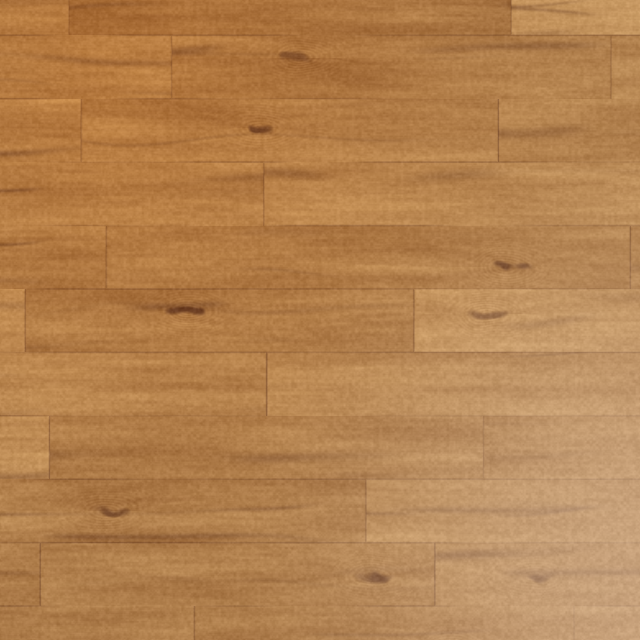
Give the GLSL for this texture, as a WebGL 1 fragment shader.

```glsl
precision highp float;
uniform vec2 u_resolution;

#define ROW_HEIGHT 0.0991
#define ROW_OFFSET 0.0461
#define PLANK_MIN 0.52
#define PLANK_MAX 0.92
#define SEAM_WIDTH 0.0011
#define GRAIN_CONTRAST 0.85
#define SPECKLE 0.055
#define KNOT_CHANCE 0.45
#define DARK_WOOD vec3(0.58, 0.38, 0.20)
#define PALE_WOOD vec3(0.82, 0.64, 0.42)
#define CRACK_COLOR vec3(0.36, 0.20, 0.12)
#define GLARE_COLOR vec3(0.86, 0.74, 0.62)

float hash(vec2 p) {
    return fract(sin(dot(p, vec2(127.1, 311.7))) * 43758.5453);
}

float noise(vec2 p) {
    vec2 i = floor(p);
    vec2 f = fract(p);
    f = f * f * (3.0 - 2.0 * f);
    return mix(mix(hash(i), hash(i + vec2(1.0, 0.0)), f.x),
               mix(hash(i + vec2(0.0, 1.0)), hash(i + 1.0), f.x), f.y);
}

float fbm(vec2 p) {
    float sum = 0.0;
    float amplitude = 0.533;
    for (int i = 0; i < 4; i++) {
        sum += amplitude * noise(p);
        p = p * 2.03 + 17.3;
        amplitude *= 0.5;
    }
    return sum;
}

// Soft line of the given half width around distance zero
float line(float d, float halfWidth, float pixel) {
    return 1.0 - smoothstep(halfWidth - pixel, halfWidth + pixel, abs(d));
}

// Long dark streaks that wander along a plank and fade in and out
float streaks(vec2 uv, float across, vec2 id) {
    float total = 0.0;
    for (int i = 0; i < 3; i++) {
        vec2 seed = id + float(i) * 7.3;
        float drift = noise(vec2(uv.x * 5.0, hash(seed) * 90.0)) - 0.5;
        float d = across - hash(seed + 2.1) - 0.3 * drift;
        float width = mix(0.025, 0.09, hash(seed + 4.7));
        float fade = smoothstep(0.4, 0.85, noise(vec2(uv.x * 7.0, hash(seed + 9.1) * 70.0)));
        total += fade * exp(-d * d / (width * width)) * hash(seed + 5.9);
    }
    return min(total, 1.0);
}

void main() {
    vec2 uv = gl_FragCoord.xy / u_resolution;
    float pixel = 1.0 / min(u_resolution.x, u_resolution.y);

    // Plank layout: each row has its own plank length and shift
    float rowPos = (uv.y + ROW_OFFSET) / ROW_HEIGHT;
    float row = floor(rowPos);
    float across = fract(rowPos);
    float plankLength = mix(PLANK_MIN, PLANK_MAX, hash(vec2(row, 3.7)));
    float plankPos = uv.x / plankLength + hash(vec2(row, 8.2));
    vec2 id = vec2(floor(plankPos), row);
    float along = fract(plankPos);
    float seed = hash(id + 1.3) * 50.0;

    // Knot position, and the way the grain bends around it
    vec2 knotCenter = mix(vec2(0.15, 0.3), vec2(0.85, 0.7), vec2(hash(id + 6.1), hash(id + 4.4)));
    vec2 knot = (vec2(along, across) - knotCenter) * vec2(plankLength, ROW_HEIGHT);
    float hasKnot = step(hash(id + 11.9), KNOT_CHANCE);
    float bend = hasKnot * exp(-dot(knot * vec2(14.0, 28.0), knot * vec2(14.0, 28.0)));

    // Grain: coarse bands, fine fibres and curved figure
    vec2 grainPos = vec2(uv.x, uv.y + 0.014 * bend * sign(knot.y) + 0.004 * noise(uv * 9.0 + seed));
    float coarse = fbm(grainPos * vec2(3.5, 38.0) + seed) - 0.5;
    float fine = fbm(grainPos * vec2(14.0, 170.0) + seed) - 0.5;
    float rings = sin(length(knot * vec2(1.0, 2.2)) * 700.0 + 9.0 * noise(uv * 35.0)) * bend;

    // Tone of the plank
    float tone = 0.57 + 0.32 * (hash(id + 2.6) - 0.5);
    tone -= 0.2 * step(0.85, hash(id + 7.7));
    tone += GRAIN_CONTRAST * (0.7 * coarse + 0.35 * fine) + 0.07 * rings;
    tone += 0.25 * (fbm(uv * vec2(5.0, 9.0) + seed) - 0.5);
    vec3 color = mix(DARK_WOOD, PALE_WOOD, tone);

    // Streaks and knot core
    color = mix(color, CRACK_COLOR, 0.5 * streaks(uv, across, id));
    vec2 coreShape = knot * vec2(38.0, 120.0) + 1.6 * (vec2(noise(uv * 45.0), noise(uv * 45.0 + 31.0)) - 0.5);
    float core = hasKnot * (1.0 - smoothstep(0.3, 1.2, length(coreShape)));
    color = mix(color, CRACK_COLOR, core * mix(0.25, 0.8, hash(id + 13.3)));

    // Seams between rows and at plank ends, worn unevenly
    float rowSeam = line((across - step(0.5, across)) * ROW_HEIGHT, SEAM_WIDTH, pixel);
    float endSeam = line((along - step(0.5, along)) * plankLength, SEAM_WIDTH, pixel);
    float wear = smoothstep(0.2, 0.8, noise(vec2(uv.x * 8.0, floor(rowPos + 0.5) * 5.1)));
    color = mix(color, CRACK_COLOR, max(rowSeam * 0.35 * wear, endSeam * mix(0.15, 0.5, hash(id + 3.9))));

    // Warm light at upper left, pale glare at lower right
    float warmth = smoothstep(0.9, -0.1, distance(uv, vec2(0.15, 0.9)));
    color *= mix(vec3(1.0), vec3(1.02, 0.93, 0.78), warmth);
    float glare = smoothstep(0.75, 0.0, distance(uv, vec2(1.05, 0.08)));
    color = mix(color, GLARE_COLOR, 0.6 * glare);

    // Fine speckle of the finish
    color += SPECKLE * (noise(uv * 210.0) + 0.6 * noise(uv * 390.0) - 0.8);
    gl_FragColor = vec4(clamp(color, 0.0, 1.0), 1.0);
}
```
